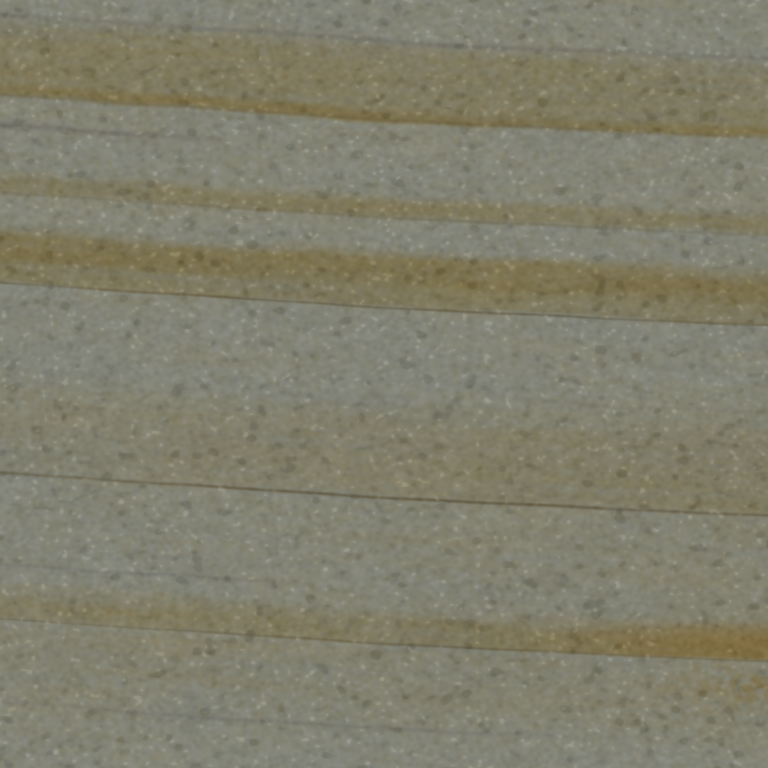
This texture is drawn by a three.js fragment shader. Its source:

```glsl
// Weathered sandstone: gently dipping ochre beds, thin dark seams and fine grey grain.
varying vec2 vUv;

const vec3 GREY = vec3(0.520, 0.529, 0.489);
const vec3 OCHRE = vec3(0.480, 0.435, 0.285);
const vec3 ORANGE = vec3(0.500, 0.410, 0.215);
const vec3 SEAM_BROWN = vec3(0.350, 0.305, 0.200);
const vec3 SEAM_VIOLET = vec3(0.380, 0.365, 0.350);

vec3 hash3(vec2 p) {
  vec3 q = fract(vec3(p.xyx) * vec3(0.1031, 0.1030, 0.0973));
  q += dot(q, q.yxz + 33.33);
  return fract((q.xxy + q.yzz) * q.zyx);
}

// Cellular noise: one soft round grain per cell, signed, centred on zero.
float grains(vec2 p) {
  vec2 cell = floor(p);
  float sum = 0.0;
  for (int j = -1; j <= 1; j++) {
    for (int i = -1; i <= 1; i++) {
      vec2 id = cell + vec2(float(i), float(j));
      vec3 h = hash3(id + 71.0);
      vec2 d = p - id - h.xy;
      float fall = max(0.0, 1.0 - dot(d, d));
      sum += (h.z * 2.0 - 1.0) * fall * fall;
    }
  }
  return sum;
}

// Layered sines, for slow undulation along the beds.
float sway(float x, float phase) {
  return 0.5 * sin(x * 7.0 + phase) + 0.3 * sin(x * 17.0 + phase * 2.3)
       + 0.2 * sin(x * 41.0 + phase * 3.7);
}

// Bed between two depths, each edge with its own softness.
float bed(float d, float top, float bottom, float softTop, float softBottom) {
  return smoothstep(top - softTop, top + softTop, d)
       * (1.0 - smoothstep(bottom - softBottom, bottom + softBottom, d));
}

// Thin line at one depth.
float seam(float d, float at, float width) {
  float k = (d - at) / width;
  return exp(-k * k);
}

// Share of ochre staining at a depth below the top bed.
float staining(float d, float x) {
  float t = 0.12;
  t += 0.42 * bed(d, 0.028, 0.123, 0.014, 0.005);
  t += 0.38 * bed(d, 0.112, 0.126, 0.010, 0.004);
  t += 0.48 * bed(d, 0.226, 0.250, 0.010, 0.006);
  t += 0.70 * bed(d, 0.300, 0.336, 0.012, 0.012);
  t += 0.50 * bed(d, 0.332, 0.367, 0.012, 0.003);
  t += (0.13 + 0.27 * x) * bed(d, 0.505, 0.612, 0.035, 0.006);
  t += 0.12 * x * bed(d, 0.610, 0.780, 0.010, 0.060);
  t += (0.35 + 0.22 * x) * bed(d, 0.770, 0.806, 0.018, 0.004);
  t += 0.14 * bed(d, 0.810, 0.900, 0.010, 0.040);
  return t;
}

void main() {
  float x = vUv.x;

  // Depth measured across the dipping beds.
  float dip = 0.068 * x - 0.012 * x * x;
  float depth = 1.0 - vUv.y - dip + 0.0014 * sway(x, 1.0);
  float wavy = depth + 0.003 * sway(x, depth * 9.0);

  // Noise: stretched laminae, cloudy patches and two sizes of grain.
  float laminae = grains(vec2(x * 5.0, depth * 115.0));
  float clouds = grains(vec2(x * 8.0, depth * 24.0) + 19.0);
  float fine = grains(vUv * vec2(165.0, 190.0));
  float coarse = grains(vUv * vec2(82.0, 105.0) + 37.0);
  float tint = grains(vUv * vec2(110.0, 130.0) + 203.0);

  // Bed colours.
  float stain = staining(wavy, x);
  stain += (0.05 + 0.12 * stain) * laminae + 0.08 * clouds + 0.10 * tint;
  vec3 color = mix(GREY, OCHRE, clamp(stain, 0.0, 1.0));
  float rust = bed(wavy, 0.765, 0.806, 0.018, 0.005) * smoothstep(0.60, 1.0, x);
  rust += 0.6 * bed(wavy, 0.820, 0.865, 0.015, 0.020) * smoothstep(0.82, 1.0, x)
        * (0.6 + 0.8 * tint);
  color = mix(color, ORANGE, clamp(0.65 * rust, 0.0, 1.0));

  // Brown seams along bed edges.
  float broken = 0.75 + 0.25 * sway(x, 4.0) + 0.2 * coarse;
  float brown = 0.72 * seam(depth, 0.616, 0.0024);
  brown += 0.55 * seam(depth, 0.3685, 0.0020);
  brown += 0.42 * seam(depth, 0.806, 0.0020);
  brown += 0.30 * seam(depth, 0.124, 0.0030);
  brown += 0.25 * seam(depth, 0.251, 0.0025);
  color = mix(color, SEAM_BROWN, clamp(brown * broken, 0.0, 1.0));

  // Faint violet streaks that fade out along their length.
  float left = 1.0 - smoothstep(0.16, 0.34, x);
  float violet = 0.65 * left * seam(wavy, 0.164, 0.0045);
  violet += 0.38 * seam(wavy, 0.021, 0.0040);
  violet += 0.35 * (1.0 - smoothstep(0.20, 0.50, x)) * seam(wavy, 0.736, 0.0028);
  violet += 0.32 * (1.0 - smoothstep(0.50, 0.80, x)) * seam(wavy, 0.916, 0.0035);
  violet += 0.22 * smoothstep(0.55, 0.80, x) * seam(wavy, 0.481, 0.0030);
  color = mix(color, SEAM_VIOLET, clamp(violet * broken, 0.0, 1.0));

  // Grain brightness, with sparse dark pits and pale flecks.
  float light = 0.024 * fine + 0.016 * coarse + 0.008 * clouds + 0.006 * laminae;
  light -= 0.035 * smoothstep(0.55, 1.0, -coarse);
  light += 0.035 * smoothstep(0.75, 1.1, fine);
  gl_FragColor = vec4(color + light, 1.0);
}
```
